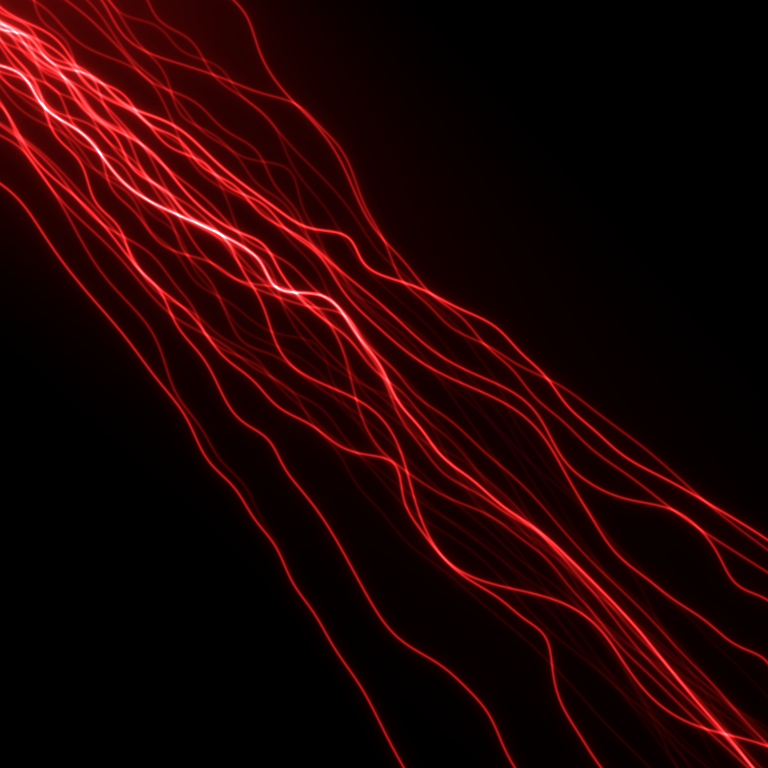
A three.js fragment shader for this background:

```glsl
// Glowing red strands streaming diagonally from the upper left over a dark haze.
varying vec2 vUv;

const float TAU = 6.2831853;
const int FINE_STRANDS = 16;

float hash(float n) {
  return fract(sin(n * 127.1) * 43758.5453);
}

// Offset across the flow at distance s along it.
// path: offsets at the start, middle and end
// wave: height, cycles, crest place; kink: height and place of a short bump
float strandOffset(float s, vec3 path, vec3 wave, vec2 kink) {
  float bend = 2.0 * (path.x + path.z - 2.0 * path.y);
  float base = path.x + s * (path.z - path.x - bend + bend * s);
  float fromCrest = s - wave.z;
  float swell = wave.x * cos(TAU * wave.y * fromCrest) * exp(-12.0 * fromCrest * fromCrest);
  float fromKink = s - kink.y;
  float bump = kink.x * exp(-1500.0 * fromKink * fromKink);
  float phase = 90.0 * path.x + 2.5 * sin(11.0 * s + 70.0 * path.y);
  float ripple = 0.0052 * exp(-2.6 * s) * sin(68.0 * s + phase);
  return base + swell + bump + ripple;
}

// Light of one strand: a thin core inside a soft glow
float strand(vec2 flow, vec3 path, vec3 wave, vec2 kink, float power) {
  const float STEP = 0.002;
  float here = strandOffset(flow.x, path, wave, kink);
  float slope = (strandOffset(flow.x + STEP, path, wave, kink) - here) / STEP;
  float dist = 1.414 * abs(flow.y - here) / sqrt(1.0 + slope * slope);
  float core = exp(-dist * dist / 0.0000038);
  return power * (0.66 * core + 0.16 * exp(-dist / 0.007));
}

// Thick strands, from the upper edge of the stream to the lower
float mainStrands(vec2 flow) {
  float heat = 1.0 - smoothstep(0.3, 0.6, flow.x);
  float light = 0.0;
  // Upper side
  light += strand(flow, vec3(0.208, 0.091, 0.163), vec3(0.006, 4.0, 0.30), vec2(0.005, 0.17), 0.65);
  light += strand(flow, vec3(0.081, 0.102, 0.163), vec3(0.036, 2.3, 0.29), vec2(0.008, 0.26), 0.55);
  light += strand(flow, vec3(-0.020, 0.086, 0.165), vec3(0.016, 2.8, 0.53), vec2(0.020, 0.38), 1.0 + 0.3 * heat);
  light += strand(flow, vec3(0.0, 0.057, 0.125), vec3(0.016, 5.0, 0.79), vec2(0.014, 0.89), 0.85);
  light += strand(flow, vec3(-0.013, 0.047, 0.047), vec3(0.017, 3.2, 0.62), vec2(0.012, 0.93), 0.85);
  // Hot centre
  light += strand(flow, vec3(-0.020, 0.018, 0.014), vec3(0.005, 4.0, 0.40), vec2(0.0, 0.5), 0.55);
  light += strand(flow, vec3(-0.018, 0.005, -0.005), vec3(0.004, 8.0, 0.06), vec2(0.01, 0.33), 0.3 + 0.9 * heat);
  light += strand(flow, vec3(-0.052, 0.003, -0.010), vec3(0.022, 2.4, 0.40), vec2(-0.020, 0.37), 1.3 + 0.9 * heat);
  light += strand(flow, vec3(-0.046, -0.007, -0.010), vec3(0.018, 3.5, 0.45), vec2(0.014, 0.43), 0.55);
  light += strand(flow, vec3(-0.039, -0.023, -0.013), vec3(0.032, 3.0, 0.40), vec2(-0.012, 0.34), 0.55);
  // Lower side
  light += strand(flow, vec3(-0.013, -0.039, -0.130), vec3(0.018, 4.4, 0.53), vec2(0.012, 0.77), 0.9);
  light += strand(flow, vec3(-0.065, -0.076, 0.013), vec3(0.018, 4.0, 0.78), vec2(0.017, 0.56), 0.9);
  light += strand(flow, vec3(-0.013, -0.126, -0.163), vec3(0.011, 4.5, 0.76), vec2(0.010, 0.46), 0.9);
  light += strand(flow, vec3(-0.059, -0.167, -0.302), vec3(0.005, 5.0, 0.30), vec2(0.0, 0.5), 0.55 * heat);
  light += strand(flow, vec3(-0.113, -0.172, -0.313), vec3(0.003, 6.0, 0.35), vec2(0.0, 0.5), 0.9);
  return light;
}

// Scattered thin strands, fading along the flow
float fineStrands(vec2 flow) {
  float light = 0.0;
  for (int i = 0; i < FINE_STRANDS; i++) {
    float id = float(i) + 1.0;
    float lane = (id - 0.5) / float(FINE_STRANDS);
    vec3 path = vec3(mix(-0.10, 0.095, lane),
                     mix(-0.075, 0.075, lane) + 0.04 * (hash(id) - 0.5),
                     mix(-0.10, 0.07, hash(id + 20.0)));
    vec3 wave = vec3(mix(0.005, 0.016, hash(id + 40.0)),
                     mix(2.5, 5.0, hash(id + 60.0)),
                     mix(0.1, 0.6, hash(id + 80.0)));
    vec2 kink = vec2(0.025 * (hash(id + 120.0) - 0.5), mix(0.1, 0.5, hash(id + 140.0)));
    float power = mix(0.25, 0.6, hash(id + 100.0));
    float fade = mix(1.0, 0.25, smoothstep(0.15, 0.6, flow.x));
    light += strand(flow, path, wave, kink, power * fade);
  }
  return light;
}

// Dim red mist around the stream, strongest at its source
float haze(vec2 flow) {
  float band = 1.0 - smoothstep(0.05, 0.27, abs(flow.y - 0.025));
  return band * (0.31 * exp(-3.6 * flow.x) + 0.015);
}

// Deep red for weak light, rising through scarlet to white
vec3 heatColor(float light) {
  float whiteness = light * light;
  return min(vec3(light, 0.17 * whiteness, 0.18 * whiteness), vec3(1.0));
}

void main() {
  // x runs along the flow from the upper left corner, y runs across it
  vec2 fromCorner = vec2(vUv.x, 1.0 - vUv.y);
  vec2 flow = 0.5 * vec2(fromCorner.x + fromCorner.y, fromCorner.x - fromCorner.y);
  float light = mainStrands(flow) + fineStrands(flow) + haze(flow);
  gl_FragColor = vec4(heatColor(light), 1.0);
}
```
